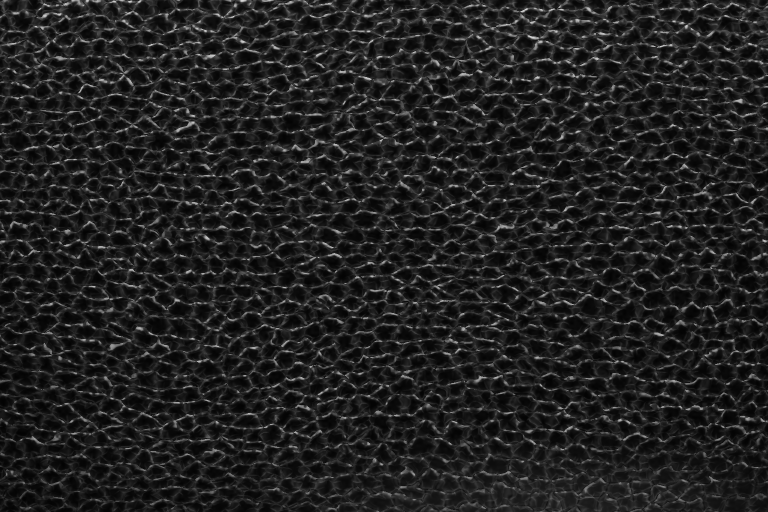
Give the GLSL for this texture, as a Shadertoy shader.

```glsl
// Black pebbled leather lit from above: a stretched, warped brick Voronoi gives
// dark pebbles in a grey crease net. Upper rims catch speckled highlights, a finer
// Voronoi adds wrinkles, and the light falls off down the hide.

#define ROWS 37.0          // pebble rows per canvas height
#define STRETCH 1.42       // pebble width over height
#define JITTER 0.78        // irregularity of pebble centres
#define WARP 2.4           // bending of the rows, in rows
#define PEBBLE_TONE 0.034  // tone of the pebble tops
#define NET_TONE 0.135     // tone of the crease net
#define WRINKLE_TONE 0.15  // tone of the fine wrinkles
#define GLINT_TONE 0.80    // strength of the rim highlights
#define SHEEN_TONE 0.085   // soft sheen on the flat lower edge
#define SAMPLES 2          // antialiasing samples per axis

vec2 hash22(vec2 p) {
    vec3 q = fract(vec3(p.xyx) * vec3(0.1031, 0.1030, 0.0973));
    q += dot(q, q.yzx + 33.33);
    return fract((q.xx + q.yz) * q.zy);
}

float noise(vec2 p) {
    vec2 i = floor(p), f = fract(p);
    f = f * f * (3.0 - 2.0 * f);
    float low = mix(hash22(i).x, hash22(i + vec2(1, 0)).x, f.x);
    float high = mix(hash22(i + vec2(0, 1)).x, hash22(i + vec2(1, 1)).x, f.x);
    return mix(low, high, f.y);
}

// Centre of a pebble; odd rows are shifted like bricks
vec2 pebbleCentre(vec2 cell) {
    float shift = 0.5 * mod(cell.y, 2.0) - 0.25;
    return cell + 0.5 + JITTER * (hash22(cell + 91.0) - 0.5) + vec2(shift, 0.0);
}

// x: distance to the nearest crease, yz: direction towards it, w: pebble random
vec4 creases(vec2 p) {
    vec2 base = floor(p), nearestCell = base, toNearest = vec2(9.0);
    for (int j = -1; j <= 1; j++)
    for (int i = -2; i <= 2; i++) {
        vec2 cell = base + vec2(i, j);
        vec2 r = pebbleCentre(cell) - p;
        if (dot(r, r) < dot(toNearest, toNearest)) {
            toNearest = r;
            nearestCell = cell;
        }
    }
    float edge = 9.0;
    vec2 normal = vec2(0.0, 1.0);
    for (int j = -2; j <= 2; j++)
    for (int i = -2; i <= 2; i++) {
        if (i == 0 && j == 0) continue;
        vec2 r = pebbleCentre(nearestCell + vec2(i, j)) - p;
        vec2 n = normalize(r - toNearest);
        float d = dot(0.5 * (r + toNearest), n);
        if (d < edge) {
            edge = d;
            normal = n;
        }
    }
    return vec4(edge, normal, hash22(nearestCell + 17.0).x);
}

float leather(vec2 uv, float aspect) {
    // Gently bent pebble coordinates with rippled outlines
    vec2 p = vec2(uv.x * aspect / STRETCH, uv.y) * ROWS + 40.0;
    vec2 bend = vec2(noise(p * 0.08), noise(p * 0.08 + 57.0)) - 0.5;
    vec2 ripple = vec2(noise(p * 2.3 + 11.0), noise(p * 2.3 + 83.0)) - 0.5;
    vec2 q = p + WARP * bend + 0.3 * ripple;

    vec4 pebble = creases(q);
    vec4 fine = creases(q * vec2(2.3, 1.9) + 23.0);
    float grain = noise(p * vec2(5.6, 4.4));
    float speck = noise(p * vec2(6.5, 5.5) + 31.0);

    // Grey crease net, shaded on the sides facing down
    float width = mix(0.28, 0.40, pebble.w);
    float net = 1.0 - smoothstep(0.0, width, pebble.x + 0.16 * (grain - 0.5));
    float shade = mix(0.65, 1.05, smoothstep(-0.8, 0.3, pebble.z));
    float tone = PEBBLE_TONE * (0.4 + 1.2 * grain);
    tone += NET_TONE * net * shade * (0.35 + 0.9 * grain);

    // Fine wrinkles running in from the creases, brighter where they face up
    float rim = 1.0 - smoothstep(0.14, 0.42, pebble.x);
    float wrinkle = 1.0 - smoothstep(0.02, 0.20, fine.x);
    float upward = 0.6 + 0.7 * smoothstep(0.0, 0.8, fine.z);
    tone += WRINKLE_TONE * wrinkle * rim * upward * (0.3 + 0.9 * speck);

    // Speckled highlights on the upper rims
    float facing = smoothstep(0.1, 0.85, pebble.z);
    float band = 1.0 - smoothstep(0.02, 0.15, abs(pebble.x - 0.04));
    float broken = smoothstep(0.35, 0.80, speck) * (0.4 + 0.9 * grain);
    float lower = smoothstep(0.0, 0.18, uv.y);
    float glint = facing * band * (0.13 + broken) * mix(0.5, 1.0, lower);
    tone += GLINT_TONE * glint * (0.6 + 0.6 * pebble.w);

    // Light from the top, darker corners, sheen along the lower edge
    float light = mix(0.84, 1.08, uv.y) + 0.2 * smoothstep(0.8, 1.0, uv.y);
    light *= 1.0 - 0.3 * pow(abs(2.0 * uv.x - 1.0), 3.0) * (1.0 - uv.y);
    float across = (uv.x - 0.74) / 0.28;
    float sheen = exp(-across * across) * (1.0 - smoothstep(0.0, 0.17, uv.y));
    tone = tone * light + SHEEN_TONE * sheen * smoothstep(0.0, 0.1, pebble.x);
    return 1.0 - exp(-tone);
}

void mainImage(out vec4 fragColor, in vec2 fragCoord) {
    float aspect = iResolution.x / iResolution.y;
    float sum = 0.0;
    for (int j = 0; j < SAMPLES; j++)
    for (int i = 0; i < SAMPLES; i++) {
        vec2 offset = (vec2(i, j) + 0.5) / float(SAMPLES) - 0.5;
        sum += leather((fragCoord + offset) / iResolution.xy, aspect);
    }
    fragColor = vec4(vec3(sum / float(SAMPLES * SAMPLES)), 1.0);
}
```
